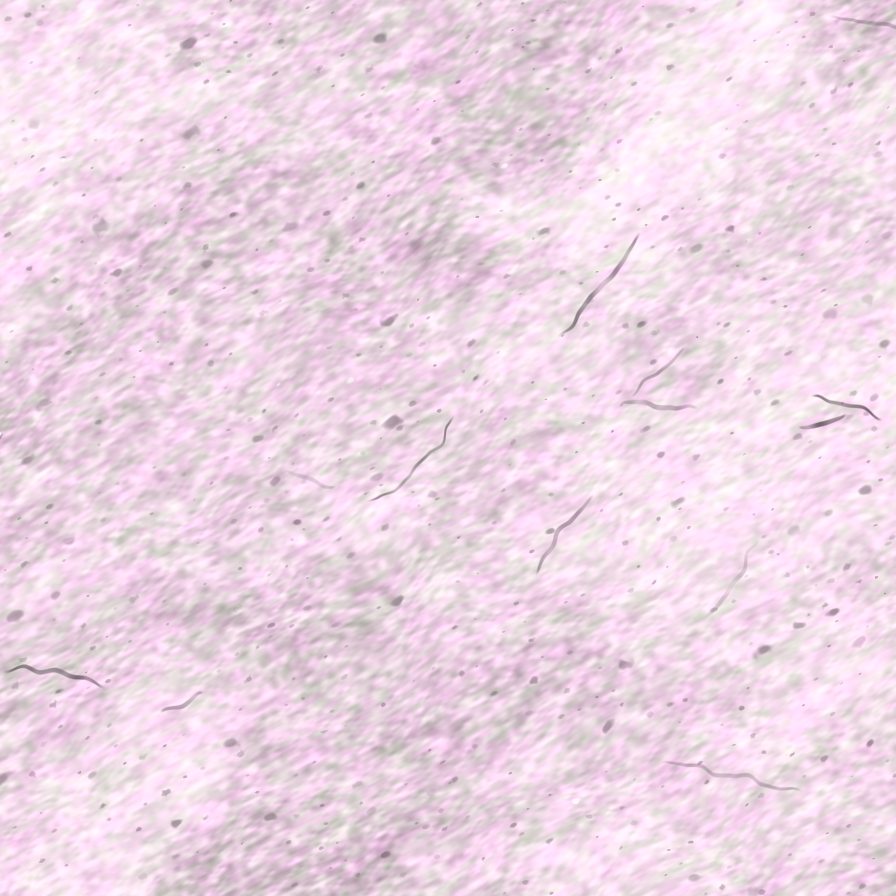
Give the GLSL for this texture, as a WebGL 2 fragment shader.

```glsl
#version 300 es
precision highp float;

#define MEAN_COLOR vec3(0.925, 0.833, 0.890)
#define GREEN_SHIFT vec3(-0.030, 0.045, -0.030)
#define CRACK_COLOR vec3(0.42, 0.37, 0.40)
#define GRAIN_ANGLE 0.50
#define CLOUD_ANGLE 0.38
#define GRAIN_SCALE vec2(78.0, 165.0)
#define CLOUD_SCALE vec2(3.2, 6.5)
#define CLOUD_CONTRAST 0.15
#define GRAIN_CONTRAST 0.125
#define CRACK_COUNT 13

uniform vec2 u_resolution;
out vec4 fragColor;

float hash(vec2 p) {
    vec3 q = fract(vec3(p.xyx) * 0.1031);
    q += dot(q, q.yzx + 33.33);
    return fract((q.x + q.y) * q.z);
}

// Signed value noise in -1..1
float noise(vec2 p) {
    vec2 cell = floor(p), f = fract(p);
    f = f * f * (3.0 - 2.0 * f);
    float low = mix(hash(cell), hash(cell + vec2(1, 0)), f.x);
    float high = mix(hash(cell + vec2(0, 1)), hash(cell + vec2(1, 1)), f.x);
    return 2.0 * mix(low, high, f.y) - 1.0;
}

float fbm(vec2 p) {
    float sum = 0.0, weight = 0.5;
    for (int i = 0; i < 5; i++) {
        sum += weight * noise(p);
        p = p * 2.03 + 17.3;
        weight *= 0.55;
    }
    return sum;
}

// Coordinates whose x axis runs along the given angle
vec2 alongAngle(vec2 p, float angle) {
    float c = cos(angle), s = sin(angle);
    return vec2(c * p.x + s * p.y, c * p.y - s * p.x);
}

// Soft, irregular blots, at most one per grid cell
float specks(vec2 p, float grid, float chance, float seed) {
    vec2 g = p * grid, cell = floor(g) + seed;
    float present = step(hash(cell), chance);
    vec2 center = 0.35 + 0.3 * vec2(hash(cell + 31.7), hash(cell + 57.1));
    vec2 d = (fract(g) - center) * vec2(0.65, 1.1);
    float radius = mix(0.07, 0.19, pow(hash(cell + 83.9), 2.0));
    float dist = length(d) * (1.0 + 0.4 * noise(g * 7.0));
    float strength = mix(0.35, 1.0, hash(cell + 11.3));
    return present * strength * (1.0 - smoothstep(0.35 * radius, radius, dist));
}

// Thin, bent, tapering lines of mixed length and depth
float cracks(vec2 p) {
    float cover = 0.0;
    for (int i = 0; i < CRACK_COUNT; i++) {
        vec2 id = vec2(float(i) * 7.0 + 3.0, 19.0);
        vec2 center = vec2(hash(id), hash(id + 41.0));
        float angle = CLOUD_ANGLE + 1.3 * (hash(id + 5.0) - 0.5);
        vec2 q = alongAngle(p - center, angle);
        float halfLength = mix(0.025, 0.085, pow(hash(id + 13.0), 1.5));
        float x = q.x / halfLength;
        float bend = (hash(id + 23.0) - 0.5) * 0.35 * halfLength;
        float y = q.y - bend * x * x - 0.005 * noise(vec2(q.x * 55.0, id.x));
        float taper = max(1.0 - x * x, 0.0);
        float width = mix(0.0004, 0.0018, hash(id + 29.0)) * taper;
        float line = 1.0 - smoothstep(width, width + 0.0022, abs(y));
        float depth = mix(0.25, 0.85, hash(id + 37.0));
        float wear = 0.75 + 0.4 * noise(p * 70.0);
        cover = max(cover, line * depth * wear * smoothstep(0.0, 0.35, taper));
    }
    return cover;
}

void main() {
    vec2 p = gl_FragCoord.xy / u_resolution;

    // Broad drifting light and shade
    vec2 cloudPos = alongAngle(p, CLOUD_ANGLE) * CLOUD_SCALE;
    float clouds = fbm(cloudPos + 0.6 * noise(p * 5.0) + 4.7);

    // Fine slanted grain on a gently warped grid
    vec2 grainPos = alongAngle(p, GRAIN_ANGLE);
    grainPos += 0.006 * vec2(noise(p * 14.0), noise(p * 14.0 + 60.0));
    vec2 g = grainPos * GRAIN_SCALE;
    float grain = 0.65 * noise(g) + 0.4 * noise(g * 1.7 + 90.0)
                + 0.35 * noise(g * 0.45 + 40.0);
    float roughness = 1.0 - 0.7 * clouds;
    float tone = CLOUD_CONTRAST * clouds + GRAIN_CONTRAST * grain * roughness;

    // Grey-green grains among the pink
    float tint = 0.8 * noise(g * 0.8 + 150.0) + 0.4 * noise(g * 0.3 + 210.0);
    tint -= 0.4 * grain;
    vec3 color = MEAN_COLOR + tone + GREEN_SHIFT * tint;

    // Dark specks, pale flecks and cracks
    float dark = specks(grainPos, 21.0, 0.20, 3.0);
    dark = max(dark, 0.75 * specks(grainPos, 43.0, 0.26, 71.0));
    color = mix(color, CRACK_COLOR, 0.6 * dark);
    color = mix(color, vec3(1.0, 0.97, 0.99), specks(grainPos, 30.0, 0.02, 131.0));
    color = mix(color, CRACK_COLOR, cracks(p));

    fragColor = vec4(clamp(color, 0.0, 1.0), 1.0);
}
```
